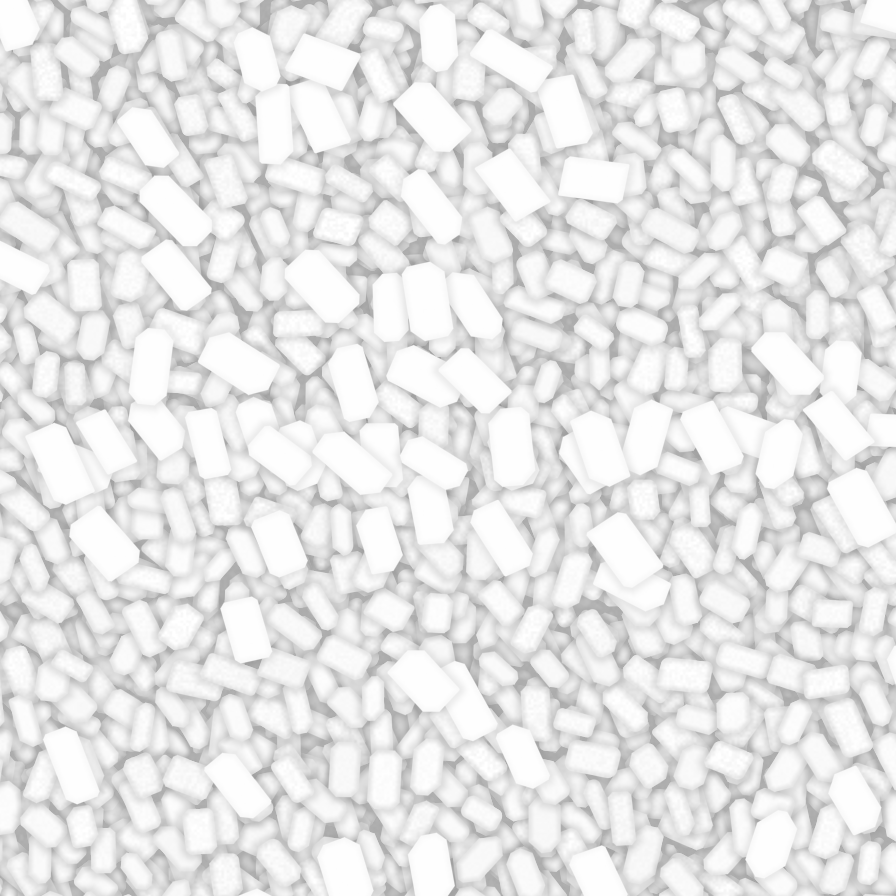
Give the GLSL for this texture map, as a WebGL 2 fragment shader.

```glsl
#version 300 es
precision highp float;
// Pale heap of overlapping flat chips with soft grey crevices and larger white chips on top.

uniform vec2 u_resolution;
out vec4 fragColor;

// Integer hash: three random values in 0..1 per cell and seed
vec3 hash3(vec2 cell, int seed) {
    uvec3 v = uvec3(ivec3(ivec2(cell) + 1000, seed + 7));
    v = v * 1664525u + 1013904223u;
    v.x += v.y * v.z; v.y += v.z * v.x; v.z += v.x * v.y;
    v ^= v >> 16u;
    v.x += v.y * v.z; v.y += v.z * v.x; v.z += v.x * v.y;
    return vec3(v >> 8u) / 16777216.0;
}

float valueNoise(vec2 p) {
    vec2 i = floor(p), f = fract(p);
    f = f * f * (3.0 - 2.0 * f);
    float low = mix(hash3(i, 90).x, hash3(i + vec2(1, 0), 90).x, f.x);
    float high = mix(hash3(i + vec2(0, 1), 90).x, hash3(i + vec2(1, 1), 90).x, f.x);
    return mix(low, high, f.y);
}

// Rounded box with its corners cut by two pairs of slanted planes
float chipDistance(vec2 p, vec2 halfSize, float rounding, vec2 cut) {
    vec2 q = abs(p) - halfSize + rounding;
    float box = length(max(q, 0.0)) + min(max(q.x, q.y), 0.0) - rounding;
    vec2 slant = abs(vec2(p.x + p.y, p.x - p.y)) * 0.707;
    vec2 planes = slant - cut * (halfSize.x + halfSize.y) * 0.707;
    return max(box, max(planes.x, planes.y));
}

// Lays one jittered grid of chips over the tone below it
float addLayer(float tone, vec2 uv, int layer, bool large, float grain, float pixel) {
    float cells = large ? 11.0 : 18.0;
    vec2 shift = large ? vec2(0.5 * float(layer % 2), 0.0) : hash3(vec2(3), layer).xy;
    vec2 home = floor(uv * cells + shift);

    for (int y = -1; y <= 1; y++)
    for (int x = -1; x <= 1; x++) {
        vec2 cell = home + vec2(x, y);
        vec3 place = hash3(cell, layer * 4 + 10);
        vec3 form = hash3(cell, layer * 4 + 11);
        vec3 finish = hash3(cell, layer * 4 + 12);
        vec2 center = (cell + mix(vec2(0.15), vec2(0.85), place.xy) - shift) / cells;

        // Large chips crowd along a middle row and a middle column
        if (large) {
            vec2 off = ((cell + 0.5 - shift) / cells - 0.5) / 0.055;
            float chance = 0.13 + 0.68 * exp(-off.y * off.y) + 0.35 * exp(-off.x * off.x);
            if (place.z > chance) continue;
        }

        // Long axes mostly lean to the upper left
        float angle = 0.42 + (form.x + finish.x - 1.0) * (large ? 1.0 : 1.35);
        float c = cos(angle), s = sin(angle);
        vec2 p = mat2(c, -s, s, c) * (uv - center);
        p.x += p.y * (finish.y - 0.5) * 0.3;

        vec2 halfSize = large ? mix(vec2(0.018, 0.034), vec2(0.025, 0.045), form.yz)
                              : mix(vec2(0.011, 0.022), vec2(0.019, 0.034), form.yz);
        float rounding = large ? 0.002 : mix(0.003, 0.010, finish.z);
        vec2 cut = mix(vec2(0.70), vec2(1.0), finish.yx);
        float d = chipDistance(p, halfSize, rounding, cut);

        // Contact shadow on whatever lies below
        float shade = 1.0 - smoothstep(0.0, 0.016, d);
        tone *= 1.0 - (large ? 0.07 : 0.105) * shade * shade;

        // Chip face with a soft rim and, on some chips, a fine grain
        float rim = smoothstep(0.0, 0.008, -d);
        float face = large ? mix(0.975, 0.996, rim)
                           : mix(0.90, 0.99 - 0.02 * place.z, rim);
        float rough = large ? 0.004 : mix(0.008, 0.055, finish.y * finish.y);
        face += (grain - 0.5) * rough;
        tone = mix(tone, face, 1.0 - smoothstep(-pixel, pixel, d));
    }
    return tone;
}

void main() {
    float side = min(u_resolution.x, u_resolution.y);
    vec2 uv = gl_FragCoord.xy / side;
    float pixel = 0.8 / side;
    float grain = valueNoise(uv * 330.0);

    // Grey ground, five layers of small chips, then two of large ones
    float tone = 0.84 + 0.02 * grain;
    for (int layer = 0; layer < 5; layer++)
        tone = addLayer(tone, uv, layer, false, grain, pixel);
    tone = max(tone, 0.67 + 0.02 * grain);
    for (int layer = 5; layer < 7; layer++)
        tone = addLayer(tone, uv, layer, true, grain, pixel);

    fragColor = vec4(vec3(clamp(tone, 0.0, 1.0)), 1.0);
}
```
